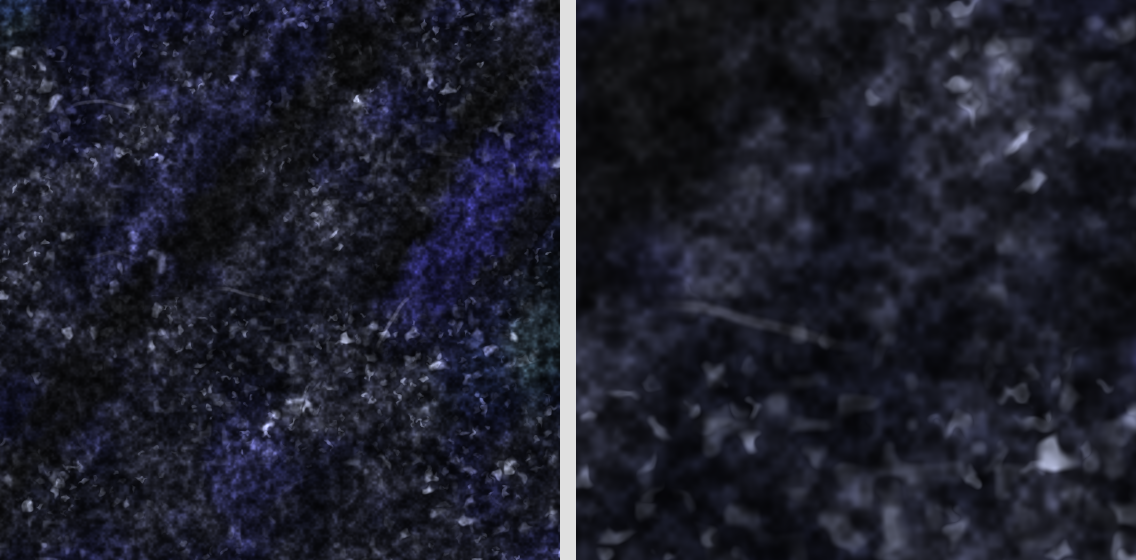
Left: the whole. Right: its middle third, enlarged.
Give the GLSL for this texture, as a Shadertoy shader.

```glsl
vec2 hash2(vec2 p) {
    vec3 q = fract(p.xyx * vec3(0.1031, 0.1030, 0.0973));
    q += dot(q, q.yzx + 33.33);
    return fract((q.xx + q.yz) * q.zy);
}

float noise(vec2 p) {
    vec2 i = floor(p), f = fract(p);
    f = f * f * (3.0 - 2.0 * f);
    float low = mix(hash2(i).x, hash2(i + vec2(1, 0)).x, f.x);
    float high = mix(hash2(i + vec2(0, 1)).x, hash2(i + 1.0).x, f.x);
    return mix(low, high, f.y);
}

float fbm(vec2 p) {
    float sum = 0.0, weight = 0.53;
    for (int i = 0; i < 4; i++) {
        sum += weight * noise(p);
        p = mat2(1.6, 1.2, -1.2, 1.6) * p + 17.3;
        weight *= 0.5;
    }
    return sum;
}

float band(float across, float centre, float halfWidth) {
    return 1.0 - smoothstep(0.5, 1.35, abs(across - centre) / halfWidth);
}

// Ragged chips, gathered where the cluster noise is high
float flecks(vec2 p, float cells, float seed) {
    vec2 g = p * cells, home = floor(g);
    vec2 ragged = vec2(noise(g * 3.2 + seed), noise(g * 3.2 + 40.0)) - 0.5;
    float light = 0.0;
    for (int y = -1; y <= 1; y++)
    for (int x = -1; x <= 1; x++) {
        vec2 cell = home + vec2(x, y);
        vec2 place = hash2(cell + seed), kind = hash2(cell + seed + 71.7);
        vec2 centre = cell + place;
        float cluster = smoothstep(0.42, 0.66, fbm(centre / cells * 8.0 + seed));
        float angle = 1.0 + (kind.x - 0.5) * 2.4;
        vec2 along = vec2(cos(angle), sin(angle)), d = g - centre + 0.42 * ragged;
        vec2 size = vec2(0.24 + 0.4 * place.y * place.y, 0.19 + 0.12 * place.x);
        vec2 e = vec2(dot(d, along), dot(d, vec2(-along.y, along.x))) / size;
        float chip = 1.0 - smoothstep(0.3, 1.2, length(e));
        light = max(light, chip * cluster * kind.y * kind.y);
    }
    return light;
}

// Short bent hairlines
float creases(vec2 p) {
    float light = 0.0;
    for (int i = 0; i < 6; i++) {
        vec2 place = hash2(vec2(i, 5.0)), kind = hash2(vec2(i, 19.0));
        float angle = kind.x * 1.8 - 0.6;
        vec2 d = p - (0.1 + 0.75 * place), along = vec2(cos(angle), sin(angle));
        float u = dot(d, along), v = dot(d, vec2(-along.y, along.x));
        v += 0.012 * (noise(vec2(u * 25.0, i)) - 0.5) + 2.0 * u * u;
        float reach = 1.0 - smoothstep(0.03, 0.07, abs(u));
        light += reach * (1.0 - smoothstep(0.001, 0.005, abs(v))) * kind.y;
    }
    return light;
}

void mainImage(out vec4 fragColor, in vec2 fragCoord) {
    vec2 p = fragCoord / iResolution.xy;

    // Wavering axes along and across the diagonal strata
    vec2 bent = p + 0.07 * (vec2(fbm(p * 6.0), fbm(p * 6.0 + 30.0)) - 0.5);
    bent += 0.05 * (vec2(fbm(p * 30.0), fbm(p * 30.0 + 9.0)) - 0.5);
    float along = dot(bent, vec2(0.64, 0.77));
    float across = dot(bent, vec2(0.77, -0.64));

    float streak = fbm(vec2(along * 5.0, across * 17.0) + 3.0);
    float patches = fbm(p * 16.0 + 50.0);
    float tone = smoothstep(0.3, 0.78, 0.5 * streak + 0.5 * patches);

    // Strata: black seams, a vivid blue vein and a faint violet one
    float seam = band(across, -0.09, 0.06) * smoothstep(0.25, 0.55, streak + 0.15);
    seam = max(seam, band(across, 0.3 - 0.13 * along, 0.03) * smoothstep(0.7, 0.9, along));
    seam = max(seam, 0.7 * band(across, 0.35, 0.03) * smoothstep(0.85, 1.0, along));
    seam *= 1.0 - 0.6 * smoothstep(0.5, 0.7, patches);
    float vein = band(across, 0.32 - 0.06 * along, 0.055) * smoothstep(0.72, 0.9, along);
    float violet = 0.8 * band(across, -0.19, 0.055) * smoothstep(0.3, 0.6, along);
    violet = max(violet, smoothstep(0.42, 0.66, fbm(p * 7.0 + 80.0)));
    float teal = smoothstep(0.32, 0.55, across) * smoothstep(0.2, 0.35, p.y);
    teal = max(teal, 1.0 - smoothstep(0.03, 0.13, length(p - vec2(0.0, 1.0))));

    vec3 color = mix(vec3(0.054, 0.059, 0.092), vec3(0.175, 0.18, 0.235), tone);
    color = mix(color, color * vec3(0.88, 0.87, 1.4), violet * 0.7);
    color = mix(color, color * vec3(0.75, 1.1, 0.95), teal * 0.8);
    color = mix(color, vec3(0.115, 0.11, 0.3) * (0.5 + patches), vein * 0.85);
    color = mix(color, vec3(0.047, 0.048, 0.05), seam * 0.85);

    // Coarse and fine grain, with dark pits
    float grain = 0.4 * noise(p * 62.0) + 0.36 * noise(p * 115.0 + 11.0);
    grain += 0.24 * noise(p * 210.0 + 37.0);
    color *= 0.3 + 2.6 * grain * grain;

    // Pale chips, crumbs and hairlines, subdued inside the seams
    float chips = 0.95 * flecks(p, 28.0, 4.0) + 0.6 * flecks(p, 48.0, 23.0);
    float crumbs = smoothstep(0.62, 0.95, noise(p * 75.0 + 5.0));
    chips += 0.22 * crumbs * smoothstep(0.4, 0.62, fbm(p * 11.0 + 90.0));
    chips *= (1.0 - 0.7 * seam) * (1.0 - 0.65 * vein) * (0.35 + 1.3 * grain);
    color += chips * mix(vec3(0.53, 0.55, 0.61), vec3(0.46, 0.47, 0.63), violet);
    color += creases(p) * vec3(0.2, 0.2, 0.21) * (0.3 + grain);

    fragColor = vec4(clamp(color, 0.0, 1.0), 1.0);
}
```
